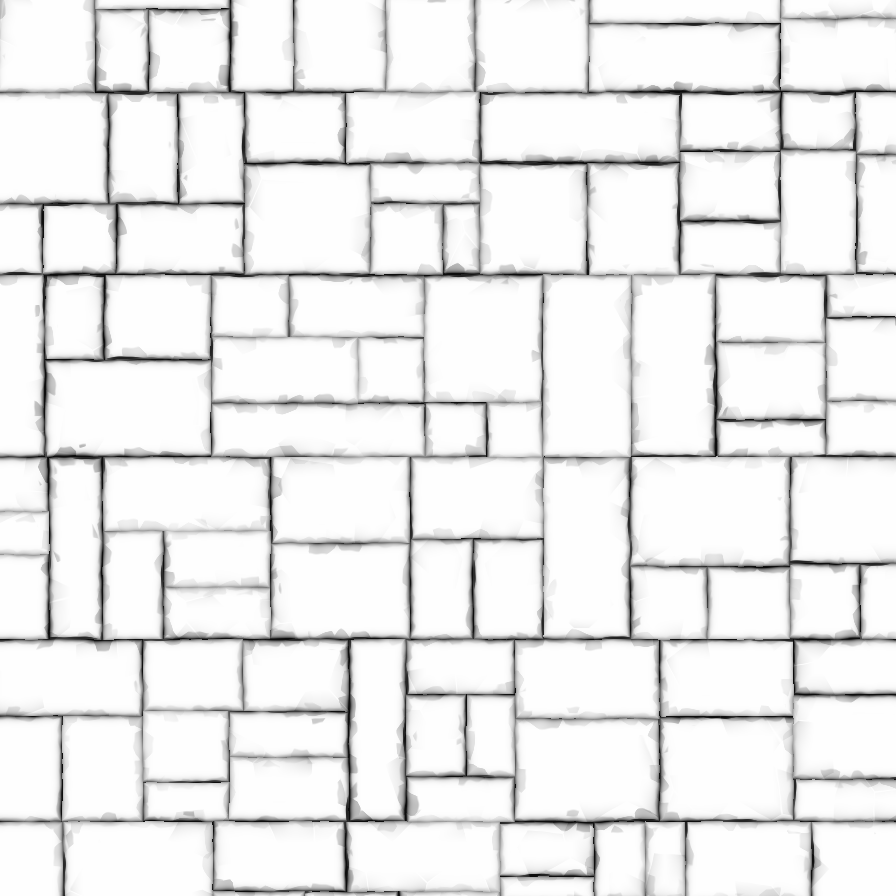
This texture map is drawn by a Shadertoy shader. Its source:

```glsl
// Occlusion map of a coursed stone wall: pale ashlar blocks with dark joints and chipped rims.

const float COURSE_HEIGHT = 0.2035;
const float COURSE_OFFSET = 0.083;
const float BAY_WIDTH     = 0.30;    // mean width of a group of stones
const float BAY_JITTER    = 0.4;
const float SMALL_AREA    = 0.007;   // stones stop splitting between these areas
const float LARGE_AREA    = 0.026;
const float MIN_SIDE      = 0.026;
const float JOINT_WIDTH   = 0.0010;  // half width of the dark core
const float JOINT_FADE    = 0.0023;  // falloff of the soft shadow
const float JOINT_DARK    = 0.86;
const float GAP_WIDTH     = 0.0019;  // extra half width of open joints
const float CHIP_WIDTH    = 0.0030;  // depth of the rim without scallops
const float CHIP_DEPTH    = 0.0100;  // extra depth of the scallops
const float CHIP_SCALE    = 42.0;
const float FACET_SCALE   = 21.0;
const float FACET_REACH   = 0.026;
const vec3  STONE         = vec3(0.997);
const vec3  SHADOW        = vec3(0.05);

float hash(vec2 p) {
    vec3 q = fract(vec3(p.xyx) * vec3(0.1031, 0.1030, 0.0973));
    q += dot(q, q.yzx + 33.33);
    return fract((q.x + q.y) * q.z);
}

// Layered sines, roughly -1 to 1
float waves(float t, float seed) {
    return 0.5 * sin(t + seed * 41.0) + 0.3 * sin(t * 2.3 + seed * 87.0)
         + 0.2 * sin(t * 5.1 + seed * 23.0);
}

// Cellular noise: nearest distance, gap to the second nearest, random value of the cell
vec3 cellular(vec2 p) {
    vec2 cell = floor(p);
    float first = 9.0, second = 9.0, value = 0.0;
    for (int y = -1; y <= 1; y++)
    for (int x = -1; x <= 1; x++) {
        vec2 c = cell + vec2(x, y);
        vec2 site = c + vec2(hash(c), hash(c + 57.3));
        float d = distance(p, site);
        if (d < first) {
            second = first;
            first = d;
            value = hash(c + 19.7);
        } else {
            second = min(second, d);
        }
    }
    return vec3(first, second - first, value);
}

float bayEdge(float i, float row) {
    return (i + BAY_JITTER * (hash(vec2(i, row) + 71.0) - 0.5)) * BAY_WIDTH;
}

// Finds the stone around p: its corners and a random id
float findStone(vec2 p, out vec2 lo, out vec2 hi) {
    float row = floor((p.y - COURSE_OFFSET) / COURSE_HEIGHT) + 20.0;
    float shift = hash(vec2(row, 5.0)) + 10.0 * BAY_WIDTH;
    float bay = floor((p.x + shift) / BAY_WIDTH);
    if (p.x + shift < bayEdge(bay, row)) bay--;
    else if (p.x + shift >= bayEdge(bay + 1.0, row)) bay++;
    lo = vec2(bayEdge(bay, row) - shift, COURSE_OFFSET + (row - 20.0) * COURSE_HEIGHT);
    hi = vec2(bayEdge(bay + 1.0, row) - shift, lo.y + COURSE_HEIGHT);
    float id = hash(vec2(bay, row) + 133.0);

    // Split the bay again and again, mostly across its longer side
    for (int i = 0; i < 5; i++) {
        vec2 size = hi - lo;
        if (size.x * size.y < mix(SMALL_AREA, LARGE_AREA, hash(vec2(id * 311.0, 3.0)))) break;
        bool tall = size.y > size.x * mix(0.35, 1.3, hash(vec2(id * 517.0, 7.0)));
        vec2 axis = tall ? vec2(0, 1) : vec2(1, 0);
        float span = dot(size, axis);
        if (span * 0.3 < MIN_SIDE) break;
        float cut = dot(lo, axis) + span * mix(0.3, 0.7, hash(vec2(id * 733.0, 11.0)));
        bool upper = dot(p, axis) > cut;
        if (upper) lo = mix(lo, vec2(cut), axis);
        else       hi = mix(hi, vec2(cut), axis);
        id = hash(vec2(id * 919.0, upper ? 13.0 : 29.0));
    }
    return id;
}

void mainImage(out vec4 fragColor, in vec2 fragCoord) {
    float pixel = 1.0 / iResolution.y;
    vec2 p = fragCoord * pixel;
    p += 0.0006 * vec2(waves(p.y * 70.0, 0.2), waves(p.x * 70.0, 0.6));

    vec2 lo, hi;
    float id = findStone(p, lo, hi);
    vec4 sides = vec4(p - lo, hi - p);

    // Scallops of the rim, different for each stone
    vec3 chip = cellular(p * CHIP_SCALE + id * 90.0);
    float scallop = CHIP_DEPTH * chip.z * chip.z * smoothstep(0.0, 0.35, chip.y);
    float rimTone = mix(0.08, 0.19, chip.z);

    float shade = 0.0;
    for (int k = 0; k < 4; k++) {
        float d = max(sides[k], 0.0);
        float along = (k % 2 == 0) ? p.y : p.x;
        float seed = hash(vec2(id * 400.0, float(k) + 0.5));
        float strength = mix(0.35, 1.3, seed) * (0.9 + 0.35 * waves(along * 50.0, seed));

        // Thin core that opens into long tapering gaps here and there
        float gap = smoothstep(0.1, 0.95, waves(along * 24.0, seed + 0.3)) * step(0.4, seed);
        float width = JOINT_WIDTH + GAP_WIDTH * gap;
        float core = mix(0.62, 0.92, gap) * smoothstep(width + pixel, width - pixel * 0.5, d);
        float soft = JOINT_DARK * strength * exp(-d / JOINT_FADE);

        // Worn rim with a crisp inner border
        float rim = CHIP_WIDTH * (1.0 + 0.7 * waves(along * 80.0, seed + 0.7)) + scallop;
        float worn = rimTone * strength * smoothstep(rim + 0.0014, rim - 0.0014, d);
        shade = max(shade, max(core * min(strength + gap, 1.0), soft + worn));
    }

    // Faint broken facets near the rims
    vec3 facet = cellular(p * FACET_SCALE + id * 50.0);
    float edge = min(min(sides.x, sides.z), min(sides.y, sides.w));
    float broken = smoothstep(0.72, 0.95, facet.z) * smoothstep(0.0, 0.05, facet.y);
    shade += 0.15 * broken * facet.x * smoothstep(FACET_REACH, 0.0, edge);

    fragColor = vec4(mix(STONE, SHADOW, clamp(shade, 0.0, 1.0)), 1.0);
}
```
